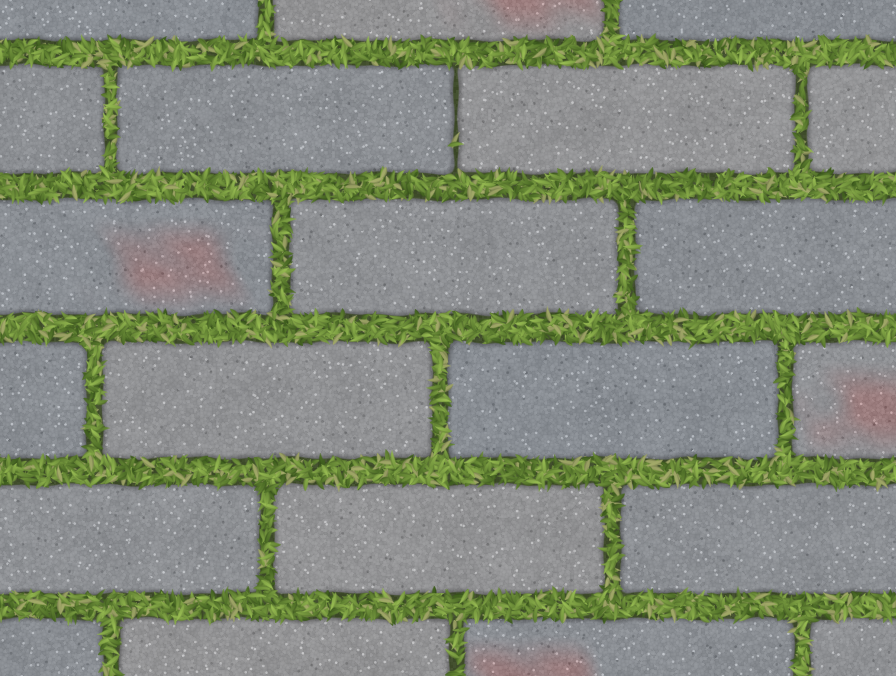
Reproduce this texture procedurally as a WebGL 1 fragment shader.

```glsl
precision highp float;
// Grey paving bricks in running bond with grass growing in the joints.
// A rounded joint distance separates stone from soil; layers of scattered
// tapered blades take root in the joints, cellular noise grains the stone.
uniform vec2 u_resolution;

float hash(vec2 p) {
  vec3 q = fract(p.xyx * vec3(.1031, .1030, .0973));
  q += dot(q, q.yzx + 33.33);
  return fract((q.x + q.y) * q.z);
}

vec2 hash2(vec2 p) {
  return vec2(hash(p), hash(p + 71.7));
}

// Distance to the nearest scattered point, and that point's random value
vec2 cellular(vec2 p) {
  vec2 base = floor(p), nearest = vec2(9., 0.);
  for (int y = -1; y <= 1; y++)
    for (int x = -1; x <= 1; x++) {
      vec2 cell = base + vec2(x, y);
      float d = length(cell + hash2(cell) - p);
      if (d < nearest.x) nearest = vec2(d, hash(cell + 13.1));
    }
  return nearest;
}

float softMin(float a, float b, float k) {
  float h = max(k - abs(a - b), 0.) / k;
  return min(a, b) - h * h * k * .25;
}

// Courses counted downwards, with slightly uneven spacing
float courseAt(float y) {
  float v = (.922 - y) * 4.898;
  return v + .034 * sin(1.5 * v);
}

// x: signed distance to the joints (negative inside), yz: brick column and row
vec3 joints(vec2 p) {
  float v = courseAt(p.y);
  float row = floor(v);
  float start = mix(.152, .405, mod(row, 2.)) + .016 * sin(1.6 * row + .8);
  float u = (p.x - start) / .511;
  float seam = floor(u + .5);
  float wobble = .0016 * sin(p.x * 41. + row * 3.) + .0012 * sin(p.x * 97. + p.y * 60.);
  float bed = abs(v - floor(v + .5)) * .2042 - .0195 + wobble;
  // One seam is a tight gap, too narrow for grass
  float tight = step(length(vec2(seam - 1., row)), .5);
  float halfWidth = mix(.009 + .004 * hash(vec2(seam, row)), .003, tight);
  float side = abs(u - seam) * .511 - halfWidth + .0012 * sin(p.y * 83. + seam * 2.);
  return vec3(softMin(bed, side, .014), floor(u), row);
}

vec3 stone(vec2 p, vec3 j) {
  float tone = hash(j.yz + 5.3);
  vec3 color = vec3(.55, .56, .575) + (tone - .5) * vec3(.05, .03, .01);

  // Broad mottling
  float mottle = sin(p.x * 23. + 2. * sin(p.y * 19. + j.z)) * sin(p.y * 31. + 2. * sin(p.x * 13.));
  color += .013 * mottle;

  // Reddish firing stains on some bricks
  float stained = step(5.5, mod(2. * j.y + j.z, 7.));
  float v = fract(courseAt(p.y));
  float stain = cos(12. * (p.x - .26)) + .25 * sin(p.x * 53. + p.y * 37.) + .2 * mottle;
  stain = smoothstep(.1, 1.2, stain) * smoothstep(.2, .5, v) * smoothstep(.95, .6, v);
  color = mix(color, vec3(.62, .46, .46), .75 * stained * stain);

  // Grain, pits and pale grit
  vec2 grain = cellular(p * 210.);
  color += (grain.y - .5) * .06 + (.45 - grain.x) * .05;
  vec2 grit = cellular(p * 85. + 40.);
  color += .17 * step(.72, grit.y) * smoothstep(.24, .08, grit.x);
  color -= .10 * step(grit.y, .10) * smoothstep(.26, .08, grit.x);

  // Worn, shaded rim
  return color * mix(.72, 1., smoothstep(-.001, .009, j.x));
}

vec3 grass(vec2 p, vec3 color, float pixel) {
  vec2 q = p * 62.;
  for (int layer = 0; layer < 7; layer++) {
    float depth = float(layer) / 6.;
    vec2 g = q + depth * vec2(3.7, 5.3);
    for (int y = -1; y <= 1; y++)
      for (int x = -1; x <= 1; x++) {
        vec2 cell = floor(g) + vec2(x, y);
        vec2 key = cell + float(layer) * 37.;
        vec2 center = cell + hash2(key);
        vec2 root = (center - depth * vec2(3.7, 5.3)) / 62.;
        if (joints(root).x > -.003) continue;

        // Tapered, gently bent blade along a random direction
        float angle = 6.2832 * hash(key + 3.3);
        vec2 dir = vec2(cos(angle), sin(angle));
        vec2 r = g - center;
        float reach = mix(.5, .92, hash(key + 7.9));
        float along = dot(r, dir) / reach;
        float across = dot(r, vec2(-dir.y, dir.x)) + .12 * (along * along - .4);
        float width = .19 * (1. - along * along) * (1.1 - .4 * along);
        float aa = pixel * 62.;
        float cover = smoothstep(aa, -aa, abs(across) - width) * step(abs(along), 1.);

        float light = clamp(hash(key + 11.7) * .7 + depth * .35 + along * .2 - .1, 0., 1.);
        vec3 blade = mix(vec3(.25, .37, .12), vec3(.59, .73, .32), light);
        blade = mix(blade, vec3(.66, .66, .44), .8 * step(.88, hash(key + 19.1)));
        color = mix(color, blade * (1. - .15 * smoothstep(0., .15, across)), cover);
      }
  }
  return color;
}

void main() {
  vec2 p = gl_FragCoord.xy / u_resolution.y;
  float pixel = 1. / u_resolution.y;
  vec3 j = joints(p);
  vec3 soil = vec3(.22, .27, .14) + .06 * hash(floor(p * 240.));
  vec3 color = mix(soil, stone(p, j), smoothstep(-pixel, pixel, j.x));
  if (j.x < .02) color = grass(p, color, pixel);
  gl_FragColor = vec4(color, 1.);
}
```
